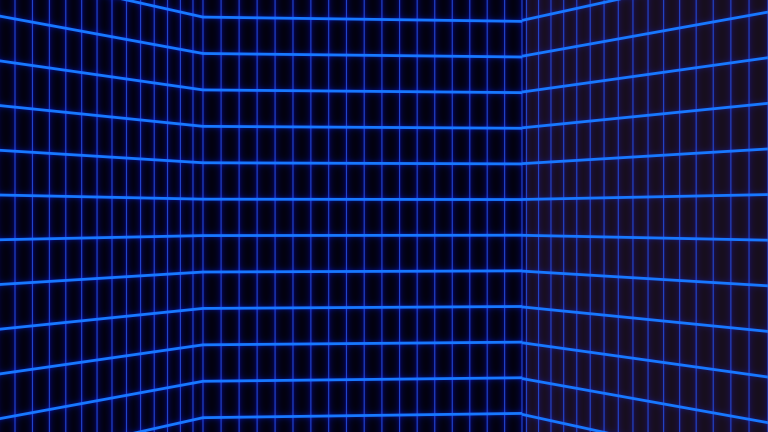
This background is drawn by a Shadertoy shader. Its source:

```glsl
// A neon wire grid on three walls of a room, seen from inside.
// Each wall interpolates its row height linearly across the screen, and its
// columns in perspective; line distances then give sharp cores and soft glow.

// Wall spanning x = span.x..span.y with row heights size.x..size.y.
// Returns row height, its slope, and distance to the nearest column line.
vec3 wall(float x, vec2 span, vec2 size, float cells, float phase) {
    float width = span.y - span.x;
    float t = (x - span.x) / width;
    float rowHeight = mix(size.x, size.y, t);
    float column = cells * t * size.y / rowHeight - phase;
    float density = cells * size.x * size.y / (rowHeight * rowHeight * width);
    float columnDist = abs(fract(column + 0.5) - 0.5) / density;
    return vec3(rowHeight, (size.y - size.x) / width, columnDist);
}

// Antialiased coverage of a line with the given half width
float lineMask(float dist, float halfWidth, float pixel) {
    float inner = min(dist + 0.5 * pixel, halfWidth);
    float outer = max(dist - 0.5 * pixel, -halfWidth);
    return clamp((inner - outer) / pixel, 0.0, 1.0);
}

void mainImage(out vec4 fragColor, in vec2 fragCoord) {
    float pixel = 1.0 / iResolution.y;
    vec2 p = (fragCoord - 0.5 * iResolution.xy) * pixel;

    // Room layout: the two corners split left, back and right walls
    float leftCorner = -0.419, rightCorner = 0.3194;
    vec3 grid;
    if (p.x < leftCorner)
        grid = wall(p.x, vec2(-0.8889, leftCorner), vec2(0.1035, 0.0843), 13.65, 0.833);
    else if (p.x < rightCorner)
        grid = wall(p.x, vec2(leftCorner, rightCorner), vec2(0.0843, 0.0825), 18.0, 0.0);
    else
        grid = wall(p.x, vec2(rightCorner, 0.8889), vec2(0.0829, 0.1056), 16.39, 0.382);

    // Distances to the lines, rows corrected for their tilt
    float row = (p.y + 0.0032) / grid.x;
    float rowDist = abs(fract(row) - 0.5) * grid.x / length(vec2(1.0, row * grid.y));
    float cornerDist = min(abs(p.x - leftCorner), abs(p.x - rightCorner));
    float columnDist = min(grid.z, cornerDist);

    // Dark walls, the right one warmer
    vec3 color = vec3(0.006, 0.003, 0.045);
    float rightWall = smoothstep(-pixel, pixel, p.x - rightCorner - 0.008);
    color += vec3(0.085, 0.05, 0.06) * rightWall;

    // Glow around the lines, fainter on the warm wall
    float glow = 1.0 - 0.35 * rightWall;
    color += vec3(0.015, 0.02, 0.36) * glow * exp(-columnDist / 0.0065);
    color += vec3(0.01, 0.08, 0.5) * glow * exp(-rowDist / 0.005);

    // Thin columns below brighter, thicker rows
    color = mix(color, vec3(0.14, 0.29, 0.83), 0.9 * lineMask(columnDist, 0.0013, pixel));
    color = mix(color, vec3(0.09, 0.47, 1.0), lineMask(rowDist, 0.0032, pixel));
    fragColor = vec4(color, 1.0);
}
```
